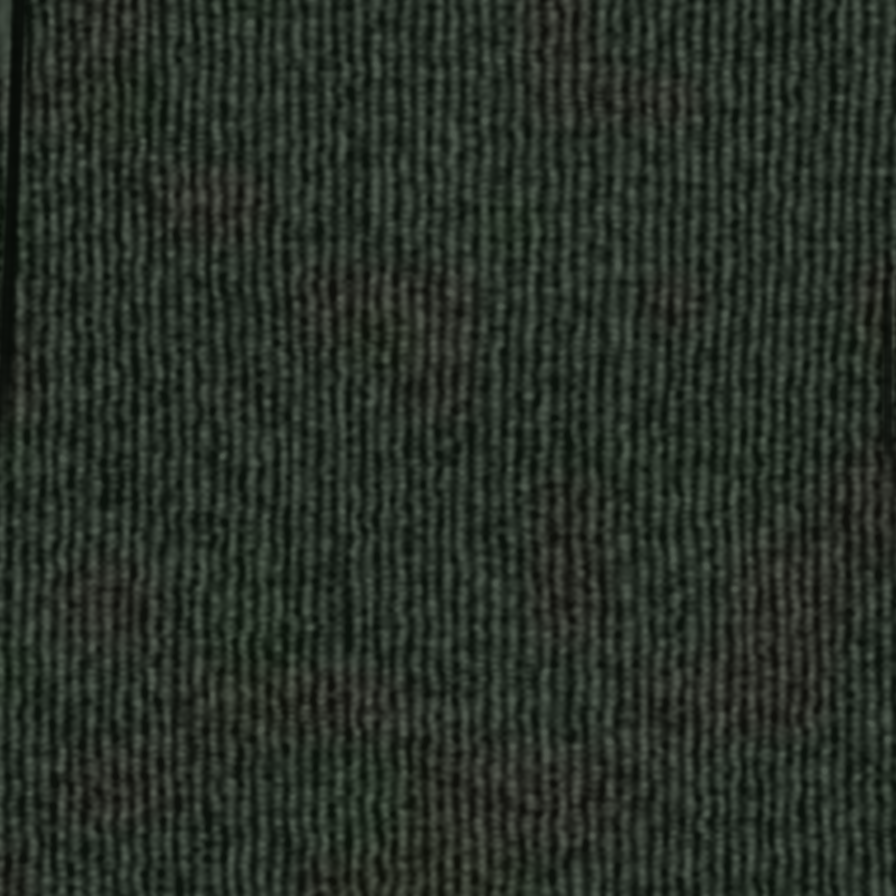
Reproduce this texture procedurally as a WebGL 1 fragment shader.

```glsl
precision highp float;
// Dark green ribbed knit: about 57 nearly straight vertical ribs, each a
// column of small uneven stitches. Cosine waves warped by value noise form the
// ribs and rows; broad noise adds faint tints, and dark folds mark both edges.

uniform vec2 u_resolution;

const float TAU = 6.28318;

float hash(vec2 p) {
  return fract(sin(dot(p, vec2(127.1, 311.7))) * 43758.5453);
}

float noise(vec2 p) {
  vec2 cell = floor(p);
  vec2 f = fract(p);
  f = f * f * (3.0 - 2.0 * f);
  return mix(mix(hash(cell), hash(cell + vec2(1.0, 0.0)), f.x),
             mix(hash(cell + vec2(0.0, 1.0)), hash(cell + vec2(1.0, 1.0)), f.x), f.y);
}

// Soft dark crease of a given half width around a horizontal offset
float crease(float offset, float halfWidth) {
  return 1.0 - smoothstep(0.3 * halfWidth, halfWidth, abs(offset));
}

void main() {
  vec2 uv = gl_FragCoord.xy / u_resolution;

  // Ribs: slight lean, broad sway and a small wobble from stitch to stitch
  float across = uv.x * 57.0 - 0.7 * uv.y
               + 1.0 * (noise(uv * vec2(4.0, 4.0)) - 0.5)
               + 0.32 * (noise(uv * vec2(45.0, 50.0) + 17.0) - 0.5);
  float column = floor(across);
  float rib = 0.5 - 0.5 * cos(TAU * across);

  // Stitches: rows shifted in each column, with uneven height and brightness
  float along = uv.y * 92.0 + hash(vec2(column, 3.0))
              + 1.6 * noise(uv * vec2(9.0, 22.0) + 41.0);
  float bead = 0.5 * cos(TAU * along);
  float stitchTone = noise(vec2(column * 7.0, along)) - 0.5;

  // Yarn fuzz, partly bridging the grooves
  float fuzz = noise(uv * vec2(100.0, 120.0) + 73.0) - 0.5;
  float fineFuzz = noise(uv * vec2(190.0, 210.0) + 11.0) - 0.5;
  float wear = noise(uv * 6.0 + 29.0) - 0.5;

  float light = 0.16 + 0.60 * rib
              + rib * (0.14 * bead + 0.34 * stitchTone)
              + 0.50 * fuzz + 0.18 * fineFuzz + 0.07 * wear;
  light = clamp(light, 0.0, 1.1);

  vec3 grooveColor = vec3(0.045, 0.073, 0.047);
  vec3 yarnColor = vec3(0.278, 0.320, 0.278);
  vec3 color = mix(grooveColor, yarnColor, light);

  // Faint brown and green discolouration
  float brown = smoothstep(0.60, 0.95, noise(uv * vec2(8.0, 9.0) + 5.0));
  float green = smoothstep(0.62, 0.95, noise(uv * vec2(7.0, 8.0) + 61.0));
  color += brown * vec3(0.016, -0.010, -0.002);
  color += green * vec3(-0.004, 0.006, -0.007);

  // Edge folds: a leaning one upper left, a short one on the right
  float leftOffset = uv.x - 0.022 + 0.040 * (1.0 - uv.y);
  float corner = (1.0 - smoothstep(-0.012, -0.004, leftOffset))
               * smoothstep(0.88, 0.96, uv.y);
  color = mix(color, vec3(0.25, 0.29, 0.25), 0.7 * corner);
  float leftFold = crease(leftOffset, 0.011) * smoothstep(0.42, 0.62, uv.y);
  float rightFold = crease(uv.x - 0.991, 0.007)
                  * smoothstep(0.45, 0.53, uv.y) * (1.0 - smoothstep(0.62, 0.74, uv.y));
  color = mix(color, vec3(0.025, 0.040, 0.025), max(0.9 * leftFold, 0.75 * rightFold));

  gl_FragColor = vec4(color, 1.0);
}
```
